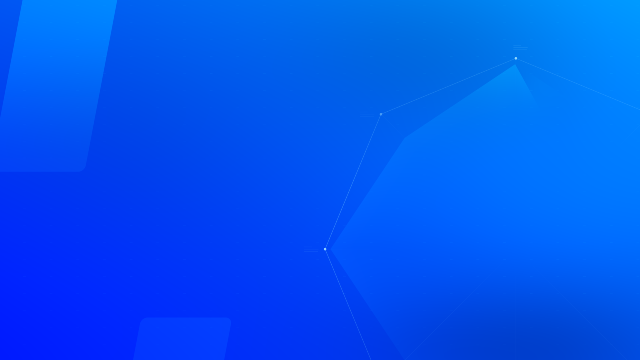
Give the GLSL for this background, as a Shadertoy shader.

```glsl
// Blue technical backdrop: a four-corner gradient with soft glows and shades,
// slanted glass panels, and an octagon built by folding the plane into one wedge,
// with a faceted star inside it, faint spokes, nodes, ticks and a dash grid.

const vec2 CENTER = vec2(1.433, 0.308);
const float RADIUS = 0.530;
const float DIAGONAL = 0.70711;
const vec3 LINE_COLOR = vec3(0.42, 0.78, 1.0);

float hash(vec2 p) {
    return fract(sin(dot(p, vec2(127.1, 311.7))) * 43758.5453);
}

float glow(vec2 p, vec2 center, vec2 size) {
    vec2 d = (p - center) / size;
    return exp(-dot(d, d));
}

float fillMask(float dist, float px) {
    return 1.0 - smoothstep(-0.5 * px, 0.5 * px, dist);
}

float strokeMask(float dist, float width, float px) {
    return fillMask(abs(dist) - 0.5 * width, px) * min(1.0, width / px + 0.35);
}

float roundedBox(vec2 p, vec2 low, vec2 high, float radius) {
    vec2 d = abs(p - 0.5 * (low + high)) - 0.5 * (high - low) + radius;
    return length(max(d, 0.0)) + min(max(d.x, d.y), 0.0) - radius;
}

float segment(vec2 p, vec2 a, vec2 b) {
    vec2 ab = b - a;
    return length(p - a - ab * clamp(dot(p - a, ab) / dot(ab, ab), 0.0, 1.0));
}

// Eightfold star: tips on the axes, secondary corners on the diagonals.
float star(vec2 p, float tip, float diagonal) {
    vec2 d = abs(p);
    vec2 wedge = vec2(max(d.x, d.y), min(d.x, d.y));
    float corner = diagonal * DIAGONAL;
    vec2 normal = normalize(vec2(corner, tip - corner));
    return dot(wedge - vec2(tip, 0.0), normal);
}

vec3 backdrop(vec2 p, float aspect) {
    float u = p.x / aspect;
    float v = pow(clamp(p.y, 0.0, 1.0), 1.25);
    float green = mix(mix(0.10, 0.32, u), mix(0.34, 0.58, u), v);
    vec3 color = vec3(0.0, green, 0.96);
    color += vec3(0.0, 0.03, 0.06) * glow(p, vec2(1.78, 0.95), vec2(0.42, 0.4));
    color += vec3(0.0, 0.0, 0.05) * glow(p, vec2(0.05, 0.1), vec2(0.6, 0.35));
    color += vec3(0.0, 0.06, 0.05) * glow(p, vec2(1.55, 0.42), vec2(0.5, 0.25));
    color *= 1.0 - 0.09 * glow(p, vec2(1.2, 0.84), vec2(0.4, 0.2));
    color *= 1.0 - 0.17 * glow(p, vec2(1.46, 0.03), vec2(0.4, 0.17));
    color *= 1.0 - 0.05 * glow(p, vec2(0.35, 0.65), vec2(0.4, 0.3));
    return color;
}

// Glass panel leaning to the right; x bounds are measured at baseY.
float panel(vec2 p, vec2 low, vec2 high, float baseY, float px) {
    vec2 skewed = vec2(p.x - 0.19 * (p.y - baseY), p.y);
    return fillMask(roundedBox(skewed, low, high, 0.018), px);
}

// Three short strokes that annotate a node.
float ticks(vec2 p, vec2 start, float px) {
    float mask = 0.0;
    for (int i = 0; i < 3; i++) {
        vec2 a = start - vec2(0.0, 0.006 * float(i));
        float reach = 0.018 + 0.026 * hash(vec2(float(i), 3.0));
        mask = max(mask, strokeMask(segment(p, a, a + vec2(reach, 0.0)), 0.001, px));
    }
    return mask;
}

void mainImage(out vec4 fragColor, in vec2 fragCoord) {
    float px = 1.0 / iResolution.y;
    vec2 p = fragCoord * px;
    vec2 local = p - CENTER;
    vec3 color = backdrop(p, iResolution.x * px);

    // Slanted panels
    float upper = panel(p, vec2(-0.028, 0.523), vec2(0.235, 1.2), 0.523, px);
    float lower = panel(p, vec2(0.392, -0.2), vec2(0.645, 0.118), 0.118, px);
    float lift = smoothstep(0.52, 1.0, p.y);
    color += upper * mix(vec3(0.01, 0.05, 0.02), vec3(0.0, 0.16, 0.07), lift);
    color += lower * vec3(0.01, 0.06, 0.02);

    // Star facets, brightest at their rim, with a steep cut beside the top tip
    float facet = star(local, 0.515, 0.437);
    vec2 fromTip = local - vec2(0.0, 0.510);
    float cut = fillMask(dot(fromTip, vec2(0.87, 0.48)), px);
    float side = mix(cut, 1.0 - smoothstep(-0.05, 0.15, local.x), smoothstep(0.02, 0.16, length(fromTip)));
    float rim = fillMask(facet, px) * exp(min(facet, 0.0) / 0.13) * side;
    float rimPower = 0.055 + 0.05 * glow(local, vec2(0.0, 0.5), vec2(0.12));
    color += rim * rimPower * vec3(0.05, 1.0, 0.45) * mix(0.5, 1.0, smoothstep(0.0, 0.3, p.y));

    // Outline, spokes, nodes and ticks
    float outline = strokeMask(star(local, RADIUS, RADIUS), 0.0014, px);
    float lineGlow = 0.28 + 0.22 * glow(p, vec2(0.94, 0.4), vec2(0.15, 0.25));
    color = mix(color, LINE_COLOR, outline * lineGlow);
    vec2 arm = abs(local);
    float spoke = min(min(arm.x, arm.y), abs(arm.x - arm.y) * DIAGONAL);
    float spokeFade = max(smoothstep(0.38, 0.53, length(local)), smoothstep(0.0, -0.2, local.y));
    color = mix(color, LINE_COLOR, 0.09 * spokeFade * fillMask(length(local) - RADIUS, px) * strokeMask(spoke, 0.001, px));
    for (int i = 0; i < 3; i++) {
        float angle = 1.570796 + 0.785398 * float(i);
        vec2 node = RADIUS * vec2(cos(angle), sin(angle));
        float strength = i == 1 ? 0.4 : 0.85;
        color = mix(color, vec3(0.65, 0.9, 1.0), strength * fillMask(length(local - node) - 0.0035, px));
        vec2 label = CENTER + node + (i == 0 ? vec2(-0.006, 0.036) : vec2(-0.057, 0.006));
        color = mix(color, LINE_COLOR, 0.3 * strength * ticks(p, label, px));
    }

    // Faint dash grid
    vec2 pitch = vec2(0.0741, 0.0470);
    vec2 cell = (p - vec2(0.6605, 0.608)) / pitch;
    vec2 dash = (fract(cell + 0.5) - 0.5) * pitch;
    float dashMask = strokeMask(segment(dash, vec2(-0.003, 0.0), vec2(0.003, 0.0)), 0.001, px);
    color += dashMask * (0.02 + 0.03 * hash(floor(cell + 0.5))) * vec3(0.3, 1.0, 0.3);

    fragColor = vec4(clamp(color, 0.0, 1.0), 1.0);
}
```
